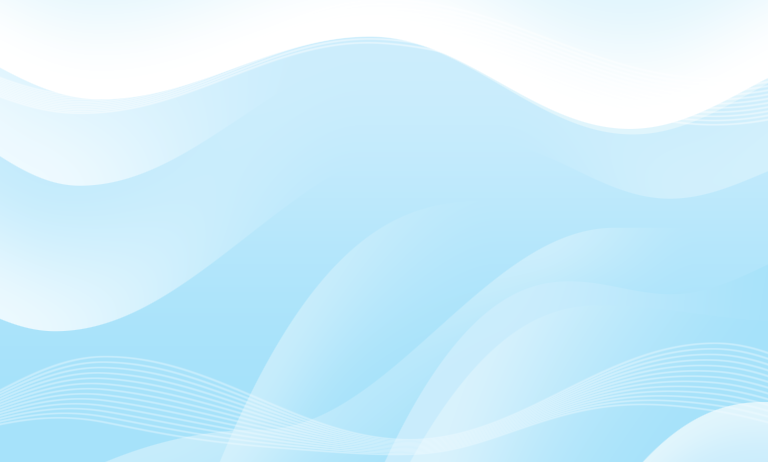
This background is drawn by a Shadertoy shader. Its source:

```glsl
const float PI = 3.14159265;
const vec3 DEEP = vec3(0.65, 0.885, 0.98);
const vec3 SKY = vec3(0.80, 0.93, 0.99);
const vec3 MIST = vec3(0.88, 0.96, 0.99);
const vec3 FOAM = vec3(0.95, 0.985, 1.0);

// Cosine ease between two extremes of a curve
float swing(float x, vec2 a, vec2 b) {
    float t = clamp((x - a.x) / (b.x - a.x), 0.0, 1.0);
    return mix(a.y, b.y, 0.5 - 0.5 * cos(PI * t));
}

float wave(float x, vec2 a, vec2 b, vec2 c) {
    return x < b.x ? swing(x, a, b) : swing(x, b, c);
}

float longWave(float x, vec2 a, vec2 b, vec2 c, vec2 d, vec2 e) {
    return x < c.x ? wave(x, a, b, c) : wave(x, c, d, e);
}

// Rounded rise that falls by size.y at a distance size.x left of the crest
float shoulder(float x, vec2 crest, vec2 size, float power) {
    return crest.y - size.y * pow(max(crest.x - x, 0.0) / size.x, power);
}

// Antialiased coverage of the side where d is positive
float cover(float d) {
    return clamp(0.5 + d / max(fwidth(d), 1e-5), 0.0, 1.0);
}

float fadeOut(float start, float end, float x) {
    return 1.0 - smoothstep(start, end, x);
}

// Fine parallel strands hanging below a guide curve
float strands(float y, float guide, float spread, float count, float height) {
    float ink = 0.0;
    for (float i = 0.0; i < count; i++) {
        float d = y - guide + spread * i / (count - 1.0);
        float away = abs(d) / max(fwidth(d) * height, 1e-5);
        ink = max(ink, fadeOut(0.0, 0.0035, away));
    }
    return ink;
}

// Veils hanging from above
vec3 upperVeils(vec3 col, vec2 p) {
    float d = p.y - wave(p.x, vec2(-0.156, 0.402), vec2(0.072, 0.283), vec2(0.573, 0.696));
    col = mix(col, FOAM, 0.9 * cover(d) * fadeOut(0.0, 0.42, d) * fadeOut(0.0, 0.47, p.x));

    d = p.y - wave(p.x, vec2(-0.156, 0.783), vec2(0.104, 0.598), vec2(0.521, 0.891));
    col = mix(col, FOAM, 0.9 * cover(d) * fadeOut(0.0, 0.45, d) * fadeOut(0.05, 0.4, p.x));

    d = p.y - wave(p.x, vec2(0.625, 0.696), vec2(0.872, 0.570), vec2(1.107, 0.674));
    col = mix(col, MIST, 0.55 * cover(d) * fadeOut(0.0, 0.3, d) * smoothstep(0.65, 0.9, p.x));

    // Bright crown with a thin pale rim
    vec2 left = vec2(-0.169, 0.957);
    vec2 dip = vec2(0.130, 0.785);
    d = p.y - longWave(p.x, left, dip, vec2(0.482, 0.920), vec2(0.824, 0.709), vec2(1.133, 0.891));
    col = mix(col, MIST, cover(d));
    d = p.y - longWave(p.x, left, dip, vec2(0.482, 0.921), vec2(0.820, 0.721), vec2(1.133, 0.900));
    return mix(col, mix(vec3(1.0), MIST, smoothstep(0.02, 0.33, d)), cover(d));
}

// Hills rising from below
vec3 lowerHills(vec3 col, vec2 p) {
    float d = shoulder(p.x, vec2(0.638, 0.565), vec2(0.243, 0.224), 2.5) - p.y;
    col = mix(col, MIST, 0.55 * cover(d) * fadeOut(0.0, 0.42, d) * fadeOut(0.35, 0.65, p.x));

    float ridge = p.x < 0.339
        ? shoulder(p.x, vec2(0.339, 0.070), vec2(0.202, 0.070), 2.0)
        : swing(p.x, vec2(0.339, 0.070), vec2(0.800, 0.507));
    d = ridge - p.y;
    float glow = mix(0.55, 0.3, smoothstep(0.2, 0.5, p.x)) + 0.25 * smoothstep(0.2, 0.5, p.y);
    col = mix(col, MIST, glow * cover(d) * fadeOut(0.0, 0.28, d) * fadeOut(0.7, 0.91, p.x));

    ridge = p.x < 0.742
        ? shoulder(p.x, vec2(0.742, 0.391), vec2(0.241, 0.391), 2.2)
        : wave(p.x, vec2(0.742, 0.391), vec2(0.875, 0.363), vec2(1.107, 0.478));
    d = ridge - p.y;
    vec3 fill = mix(SKY, DEEP, smoothstep(0.65, 1.05, p.x));
    col = mix(col, fill, 0.9 * cover(d));

    ridge = p.x < 0.781
        ? shoulder(p.x, vec2(0.781, 0.339), vec2(0.247, 0.339), 2.2)
        : swing(p.x, vec2(0.781, 0.339), vec2(1.03, 0.304));
    d = ridge - p.y;
    fill = mix(mix(SKY, MIST, 0.6), DEEP, smoothstep(0.58, 1.02, p.x + 0.4 * max(d, 0.0)));
    col = mix(col, fill, cover(d));

    d = shoulder(p.x, vec2(0.996, 0.130), vec2(0.159, 0.130), 2.2) - p.y;
    return mix(col, mix(MIST, SKY, smoothstep(0.0, 0.14, d)), cover(d));
}

void mainImage(out vec4 fragColor, in vec2 fragCoord) {
    vec2 p = fragCoord / iResolution.xy;
    vec3 col = mix(DEEP, SKY, smoothstep(0.12, 0.92, p.y));
    col = upperVeils(col, p);
    col = lowerHills(col, p);

    // Strands across the crown
    float guide = longWave(p.x, vec2(-0.156, 0.90), vec2(0.104, 0.795), vec2(0.50, 1.0),
                           vec2(0.93, 0.83), vec2(1.2, 0.90));
    float spread = 0.04 + 0.06 * smoothstep(0.1, 0.6, p.x);
    col = mix(col, vec3(1.0), 0.45 * strands(p.y, guide, spread, 12.0, iResolution.y));

    // Strands across the foot
    guide = longWave(p.x, vec2(-0.143, 0.076), vec2(0.137, 0.228), vec2(0.534, 0.048),
                     vec2(0.931, 0.257), vec2(1.2, 0.12));
    spread = 0.03 + 0.122 * pow(abs(cos(PI * (p.x - 0.195) / 0.78)), 3.0);
    col = mix(col, FOAM, 0.42 * strands(p.y, guide, spread, 13.0, iResolution.y));

    fragColor = vec4(col, 1.0);
}
```
